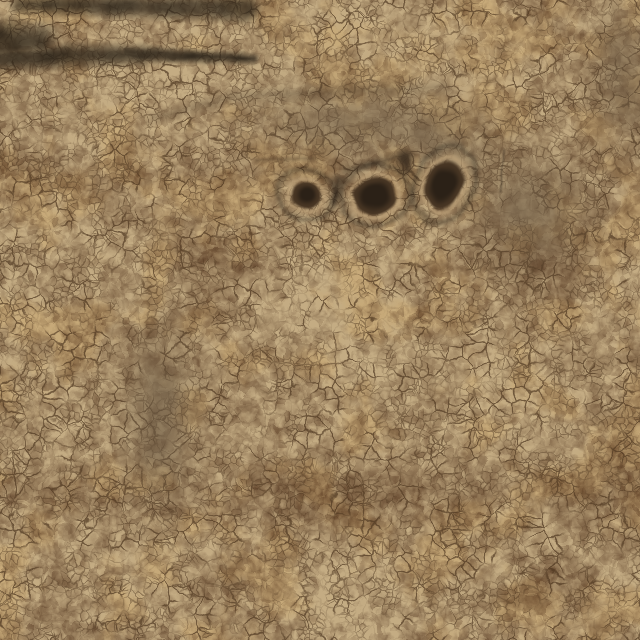
This texture is drawn by a three.js fragment shader. Its source:

```glsl
varying vec2 vUv;

float hash(vec2 p) {
  vec3 q = fract(p.xyx * vec3(0.1031, 0.103, 0.0973));
  q += dot(q, q.yzx + 33.33);
  return fract((q.x + q.y) * q.z);
}

vec2 hash2(vec2 p) {
  return vec2(hash(p), hash(p + 47.3));
}

float noise(vec2 p) {
  vec2 i = floor(p), f = fract(p);
  f = f * f * (3.0 - 2.0 * f);
  return mix(mix(hash(i), hash(i + vec2(1, 0)), f.x),
             mix(hash(i + vec2(0, 1)), hash(i + vec2(1, 1)), f.x), f.y);
}

float fbm(vec2 p) {
  float sum = 0.0, amp = 0.5;
  for (int i = 0; i < 5; i++) {
    sum += amp * noise(p);
    p = mat2(1.6, 1.2, -1.2, 1.6) * p + 7.1;
    amp *= 0.5;
  }
  return sum;
}

// x: distance to the cell border, y: random value of the cell
vec2 cells(vec2 p) {
  vec2 base = floor(p), f = fract(p), nearest = vec2(0.0), id = vec2(0.0);
  float best = 9.0, edge = 9.0;
  for (int y = -1; y <= 1; y++)
    for (int x = -1; x <= 1; x++) {
      vec2 g = vec2(x, y);
      vec2 r = g + hash2(base + g) - f;
      if (dot(r, r) < best) { best = dot(r, r); nearest = r; id = base + g; }
    }
  for (int y = -2; y <= 2; y++)
    for (int x = -2; x <= 2; x++) {
      vec2 g = vec2(x, y);
      vec2 r = g + hash2(base + g) - f;
      vec2 d = r - nearest;
      if (dot(d, d) > 0.0001) edge = min(edge, dot(0.5 * (r + nearest), normalize(d)));
    }
  return vec2(edge, hash(id + 9.7));
}

float blob(vec2 p, vec2 center, vec2 radius) {
  vec2 q = (p - center) / radius;
  return exp(-dot(q, q));
}

// Blob that recurs in every half of the canvas
float tiledBlob(vec2 p, vec2 center, vec2 radius) {
  return blob(mod(p - center + 0.25, 0.5) - 0.25, vec2(0.0), radius);
}

// Soft tapered line
float stroke(vec2 p, vec2 a, vec2 b, float ra, float rb, float soft) {
  vec2 ab = b - a;
  float h = clamp(dot(p - a, ab) / dot(ab, ab), 0.0, 1.0);
  return 1.0 - smoothstep(-soft, soft, length(p - a - ab * h) - mix(ra, rb, h));
}

// Dark pit with a thin pale lip and a shaded surround
vec3 pit(vec3 col, vec2 p, vec2 center, vec2 radius, float angle, float wobble) {
  float c = cos(angle), s = sin(angle);
  vec2 q = mat2(c, -s, s, c) * (p - center);
  float d = (length(q / radius) - 1.0) * min(radius.x, radius.y) + wobble;
  col *= 1.0 - 0.24 * exp(-pow((d - 0.02) / 0.005, 2.0));
  col = mix(col, vec3(0.74, 0.63, 0.47), 0.65 * exp(-pow((d - 0.007) / 0.003, 2.0)));
  vec3 inside = mix(vec3(0.17, 0.13, 0.09), vec3(0.28, 0.21, 0.14), smoothstep(-0.012, 0.0, d));
  return mix(col, inside, 1.0 - smoothstep(-0.001, 0.005, d));
}

void main() {
  vec2 p = vUv;
  vec2 warp = vec2(fbm(p * 45.0), fbm(p * 45.0 + 31.0)) - 0.485;
  vec2 q = p + 0.018 * warp, s = p + 0.006 * warp;

  // Mottled earth
  vec2 plate = cells(q * 46.0), chip = cells(q * 95.0 + 5.0);
  float tone = 0.72 + 0.4 * (fbm(p * 9.0) - 0.485) + 1.1 * (fbm(p * 55.0 + 3.0) - 0.485);
  tone += 0.4 * (noise(q * 180.0) - 0.5) + 0.4 * (chip.y - 0.5);
  tone += 0.26 * tiledBlob(q, vec2(0.02, 0.05), vec2(0.08)) + 0.18 * tiledBlob(q, vec2(0.25, 0.38), vec2(0.1, 0.07));
  tone -= 0.4 * tiledBlob(q, vec2(0.35, 0.09), vec2(0.07, 0.04)) + 0.28 * tiledBlob(q, vec2(0.01, 0.23), vec2(0.12, 0.04));
  tone -= 0.45 * tiledBlob(q, vec2(0.157, 0.01), vec2(0.016, 0.012));
  tone += 0.28 * blob(p, vec2(0.25, 0.09), vec2(0.09, 0.07)) + 0.2 * blob(p, vec2(0.5, 0.06), vec2(0.1, 0.05));
  tone += 0.22 * blob(p, vec2(0.17, 0.84), vec2(0.12, 0.07)) + 0.22 * blob(p, vec2(0.6, 0.95), vec2(0.18, 0.06));
  tone += 0.2 * blob(p, vec2(0.56, 0.47), vec2(0.1)) - 0.28 * blob(p, vec2(0.23, 0.44), vec2(0.08, 0.06));
  tone -= 0.2 * blob(p, vec2(0.06, 0.04), vec2(0.06)) + 0.2 * blob(p, vec2(0.5, 0.22), vec2(0.5, 0.05));
  vec3 col = mix(vec3(0.46, 0.35, 0.24), vec3(0.735, 0.64, 0.485), clamp(tone, -0.15, 1.12));
  col *= mix(vec3(1.0), vec3(1.03, 0.97, 0.84), 0.5 * smoothstep(0.42, 0.7, fbm(p * 16.0 + 17.0)));

  // Broken cracks of two sizes
  float broken = smoothstep(0.4, 0.75, noise(p * 38.0 + 4.0));
  float crack = (1.0 - smoothstep(0.01, 0.09, plate.x)) * mix(0.1, 0.7, broken);
  float fine = (1.0 - smoothstep(0.02, 0.16, chip.x)) * 0.45 * smoothstep(0.3, 0.8, noise(p * 46.0 + 60.0));
  col = mix(col, vec3(0.31, 0.22, 0.13), max(crack, fine));

  // Grey stains
  float stain = blob(q, vec2(0.25, 0.35), vec2(0.05, 0.12)) + blob(q, vec2(0.83, 0.67), vec2(0.08, 0.08));
  stain += blob(q, vec2(0.56, 0.81), vec2(0.13, 0.05)) + blob(q, vec2(0.98, 0.88), vec2(0.05, 0.09));
  stain += 0.6 * blob(q, vec2(0.7, 0.77), vec2(0.06));
  col = mix(col, vec3(0.42, 0.35, 0.265), 0.6 * min(stain, 1.0) * (0.5 + fbm(p * 18.0)));

  // Faint folds around the pits
  float fold = 0.3 * stroke(s, vec2(0.24, 0.815), vec2(0.37, 0.85), 0.003, 0.005, 0.014);
  fold = max(fold, 0.3 * stroke(s, vec2(0.37, 0.85), vec2(0.7, 0.864), 0.005, 0.002, 0.014));
  fold = max(fold, 0.4 * stroke(s, vec2(0.4, 0.75), vec2(0.49, 0.752), 0.001, 0.002, 0.006));
  fold = max(fold, 0.55 * stroke(s, vec2(0.787, 0.765), vec2(0.781, 0.7), 0.001, 0.001, 0.003));
  fold = max(fold, 0.8 * stroke(s, vec2(0.53, 0.72), vec2(0.521, 0.685), 0.005, 0.004, 0.01));
  fold = max(fold, 0.55 * stroke(s, vec2(0.54, 0.735), vec2(0.63, 0.757), 0.003, 0.004, 0.009));
  fold = max(fold, 0.85 * stroke(s, vec2(0.632, 0.753), vec2(0.638, 0.735), 0.011, 0.004, 0.01));
  col = mix(col, vec3(0.22, 0.17, 0.12), fold);

  // Pits
  float wobble = 0.005 * (noise(p * 60.0) - 0.5);
  col = pit(col, p, vec2(0.479, 0.696), vec2(0.022, 0.019), -0.3, wobble);
  col = pit(col, p, vec2(0.586, 0.695), vec2(0.031, 0.027), 0.2, wobble);
  col = pit(col, p, vec2(0.695, 0.712), vec2(0.026, 0.035), -0.4, wobble);

  // Sooty smears
  float soot = 0.85 * stroke(s, vec2(0.03, 0.993), vec2(0.385, 0.985), 0.011, 0.016, 0.012);
  soot = max(soot, 0.9 * stroke(s, vec2(0.0, 0.91), vec2(0.22, 0.914), 0.016, 0.012, 0.013));
  soot = max(soot, 0.95 * stroke(s, vec2(0.2, 0.916), vec2(0.395, 0.908), 0.011, 0.006, 0.008));
  soot = max(soot, 0.9 * stroke(s, vec2(0.0, 0.935), vec2(0.06, 0.937), 0.03, 0.02, 0.022));
  col = mix(col, vec3(0.17, 0.14, 0.1), soot * (0.7 + 0.3 * noise(p * 40.0)));

  gl_FragColor = vec4(col, 1.0);
}
```
